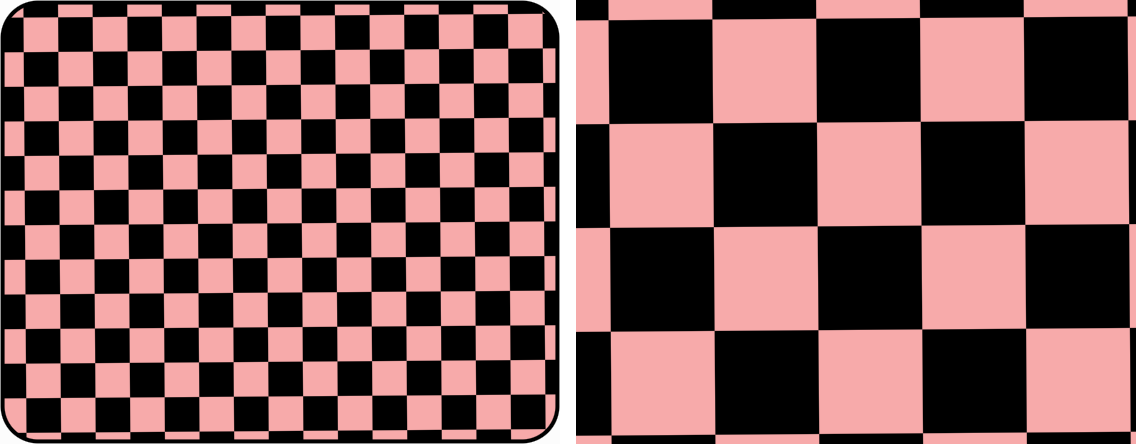
Left, the full canvas; right, a detail of the centre.
This pattern is drawn by a WebGL 2 fragment shader. Its source:

```glsl
#version 300 es
precision highp float;
// A slightly tilted pink and black checkerboard on a rounded panel.
// Smoothed square waves multiply into the checks; a rounded-box distance
// cuts the black rim and the corners. Lengths are fractions of canvas width.

#define CELL 0.0618
#define TILT 0.0072
#define GRID_OFFSET vec2(-0.0228, -0.0026)
#define CORNER_RADIUS 0.068
#define RIM_WIDTH 0.0082
#define EDGE_PIXELS 1.2
#define PINK vec3(0.969, 0.667, 0.667)
#define BLACK vec3(0.0)
#define BACKDROP vec3(0.99)

uniform vec2 u_resolution;
out vec4 fragColor;

// Signed distance to a rounded box centred on the origin.
float roundedBox(vec2 p, vec2 halfSize, float radius) {
    vec2 q = abs(p) - halfSize + radius;
    return length(max(q, 0.0)) + min(max(q.x, q.y), 0.0) - radius;
}

// Coverage of the inside of a shape, softened over the given width.
float coverage(float dist, float soft) {
    return clamp(0.5 - dist / soft, 0.0, 1.0);
}

// Checkerboard with unit cells: 1 on one colour, 0 on the other.
float checker(vec2 p, float soft) {
    vec2 triangle = 0.5 - abs(mod(p + 0.5, 2.0) - 1.0);
    vec2 wave = clamp(2.0 * triangle / soft, -1.0, 1.0);
    return 0.5 + 0.5 * wave.x * wave.y;
}

void main() {
    vec2 p = (gl_FragCoord.xy - 0.5 * u_resolution) / u_resolution.x;
    vec2 halfSize = 0.5 * u_resolution / u_resolution.x;
    float soft = EDGE_PIXELS / u_resolution.x;

    // Tilted grid, measured in cells
    vec2 axis = vec2(cos(TILT), sin(TILT));
    vec2 g = p - GRID_OFFSET;
    vec2 grid = vec2(dot(g, axis), dot(g, vec2(-axis.y, axis.x))) / CELL;
    float checks = checker(grid, soft / CELL);

    // Panel outline and the rim inside it
    float panel = roundedBox(p, halfSize, CORNER_RADIUS);
    float field = coverage(panel + RIM_WIDTH, soft);

    vec3 color = mix(BLACK, PINK, checks * field);
    color = mix(BACKDROP, color, coverage(panel + 0.5 * soft, soft));
    fragColor = vec4(color, 1.0);
}
```
